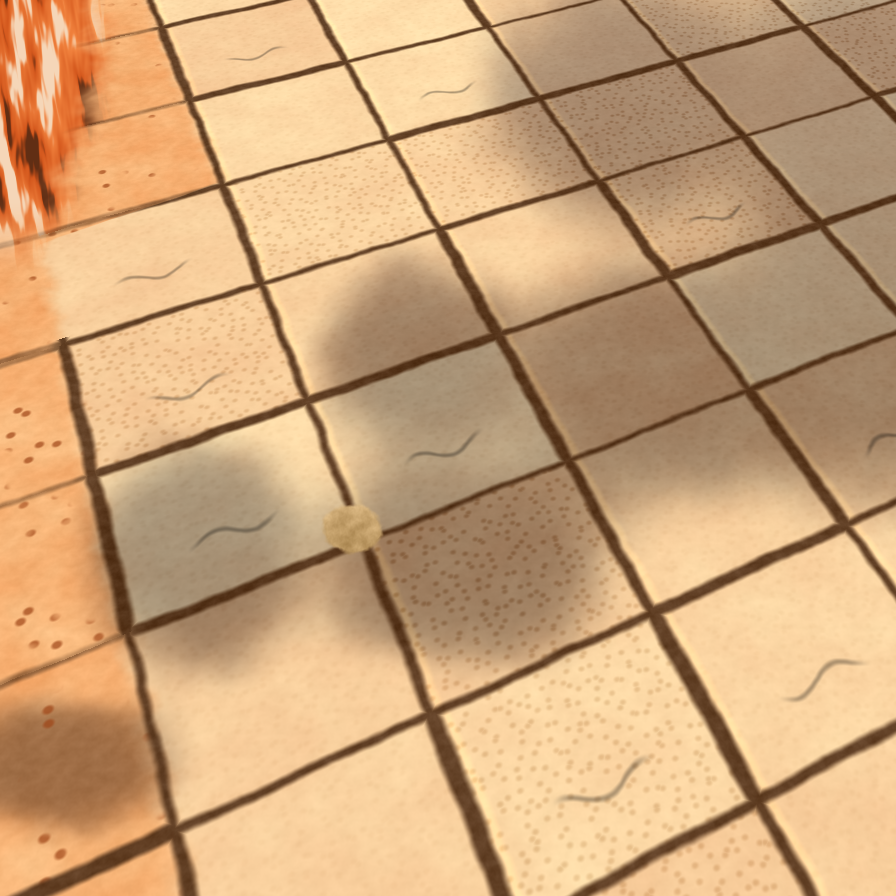
Give the GLSL for this texture, as a WebGL 1 fragment shader.

```glsl
precision highp float;
// Worn square terracotta paving in perspective, with sandy ground and dappled shade.
uniform vec2 u_resolution;

float hash(vec2 p) {
  return fract(sin(dot(p, vec2(27.17, 61.73))) * 4375.85);
}

// Layered sines, about -1 to 1
float waves(vec2 p) {
  float sum = 0.0, amp = 0.5;
  for (int i = 0; i < 4; i++) {
    sum += amp * sin(p.x + 1.7 * sin(p.y)) * cos(p.y * 0.9 + 1.3 * sin(p.x * 0.8));
    p = mat2(1.5, 1.1, -1.1, 1.5) * p + 2.3;
    amp *= 0.6;
  }
  return sum;
}

// Distance to the nearest scattered cell point
float cellular(vec2 p) {
  float nearest = 1.0;
  for (int j = -1; j <= 1; j++)
    for (int i = -1; i <= 1; i++) {
      vec2 cell = floor(p) + vec2(i, j);
      vec2 point = cell + vec2(hash(cell), hash(cell + 7.3));
      nearest = min(nearest, length(point - p));
    }
  return nearest;
}

// Canvas position to floor position, one unit per tile
vec2 toFloor(vec2 p) {
  vec2 across = vec2(0.325, 0.1468) - 0.0799 * p;
  vec2 along = vec2(-0.0325, 0.2562) - 0.1221 * p;
  vec2 r = p - vec2(0.1953, 0.0729);
  float det = across.x * along.y - along.x * across.y;
  return vec2(r.x * along.y - along.x * r.y, across.x * r.y - r.x * across.y) / det;
}

// Soft elliptical patch of light left over by a shadow
float lightPast(vec2 p, vec2 center, vec2 radius) {
  vec2 d = (p - center) / radius;
  return 1.0 - 0.92 * exp(-dot(d, d) * dot(d, d));
}

float shade(vec2 p) {
  p += 0.018 * vec2(waves(p * 14.0), waves(p * 14.0 + 5.0));
  float light = lightPast(p, vec2(0.22, 0.38), vec2(0.13, 0.14));
  light *= lightPast(p, vec2(0.06, 0.15), vec2(0.15, 0.08));
  light *= lightPast(p, vec2(0.52, 0.38), vec2(0.18, 0.13));
  light *= lightPast(p, vec2(0.47, 0.60), vec2(0.12, 0.12));
  light *= lightPast(p, vec2(0.72, 0.57), vec2(0.18, 0.15));
  light *= lightPast(p, vec2(0.97, 0.62), vec2(0.19, 0.20));
  light *= lightPast(p, vec2(0.71, 0.89), vec2(0.18, 0.15));
  light *= lightPast(p, vec2(0.98, 0.88), vec2(0.16, 0.20));
  return smoothstep(0.1, 0.95, 1.0 - light);
}

void main() {
  vec2 uv = gl_FragCoord.xy / u_resolution;
  vec2 q = toFloor(uv);
  float soft = 0.012 + 4.0 / u_resolution.y;
  vec2 edge = q + 0.012 * vec2(waves(q * 7.0), waves(q * 7.0 + 4.0));
  vec2 tile = floor(edge), f = fract(edge), joint = floor(edge + 0.5);
  float tone = hash(tile + 3.1), mottle = waves(q * 5.0 + tone * 6.0);
  float grain = waves(q * 34.0), pits = cellular(q * 17.0);
  float shadow = shade(uv);

  // Sunlit and shaded clay, each tile with its own tint
  vec3 lit = mix(vec3(1.0, 0.87, 0.67), vec3(0.94, 0.73, 0.54), 0.5 * tone + 0.25 * mottle);
  vec3 cool = mix(vec3(0.66, 0.58, 0.47), vec3(0.60, 0.46, 0.34), tone + 0.25 * mottle);
  cool = mix(cool, vec3(0.72, 0.61, 0.51), 0.55 * smoothstep(0.5, 1.0, uv.y));
  vec3 color = mix(lit, cool, shadow) + 0.018 * grain;
  float rough = step(0.65, hash(tile + 9.7));
  color -= (0.02 + 0.08 * rough) * smoothstep(0.35, 0.05, pits) * vec3(0.8, 1.0, 1.1);

  // Curved scratches on some tiles
  float curl = abs(f.y - 0.35 - 0.04 * sin(f.x * 18.0 + tone * 9.0));
  float scratch = smoothstep(0.025, 0.0, curl) * smoothstep(0.22, 0.12, abs(f.x - 0.5));
  color *= 1.0 - 0.3 * scratch * step(0.6, hash(tile + 1.9));

  // Sandy ground beyond the left rim of the paving
  float rim = smoothstep(3.9, 4.05, q.y);
  float ground = smoothstep(0.06, -0.08, q.x - rim + 0.05 * waves(q * 9.0));
  vec3 sand = mix(vec3(0.95, 0.64, 0.39), vec3(0.99, 0.77, 0.54), 0.4 + 0.5 * mottle);
  sand = mix(sand, vec3(0.56, 0.38, 0.24), 0.85 * shadow) + 0.03 * grain;
  float crumbs = smoothstep(0.2, 0.08, cellular(q * 7.0)) * smoothstep(0.1, 0.5, mottle);
  sand = mix(sand, vec3(0.62, 0.27, 0.09), 0.7 * crumbs);
  color = mix(color, sand, ground);

  // Dark joints of uneven width, fading out over the sand
  vec2 gap = abs(edge - joint);
  float wideX = mix(0.018, 0.036, hash(vec2(joint.x, tile.y)));
  float wideY = mix(0.016, 0.038, hash(vec2(tile.x, joint.y) + 5.0));
  float upright = smoothstep(wideX + soft, wideX - soft, gap.x);
  upright *= step(-0.5, joint.x) * (joint.x < 0.5 ? step(q.y, 3.05) : 1.0);
  float level = smoothstep(wideY + soft, wideY - soft, gap.y);
  level *= 1.0 - ground * (0.5 + 0.3 * mottle) * step(0.5, q.y);
  float glint = smoothstep(0.03, 0.0, abs(edge.x - joint.x - wideX - 0.02)) * step(0.5, joint.x);
  color += 0.07 * glint * vec3(1.0, 0.8, 0.2);
  vec3 mortar = vec3(0.31, 0.18, 0.08) + 0.05 * grain + 0.04 * (1.0 - shadow);
  color = mix(color, mortar, 0.95 * max(upright, level));

  // Red and pale debris in the upper left corner
  float heap = smoothstep(0.02, -0.03, uv.x - 0.11 + 0.35 * max(0.0, 0.9 - uv.y) + 0.02 * mottle);
  heap *= smoothstep(0.69, 0.78, uv.y);
  float streak = waves(vec2(uv.x * 75.0 + uv.y * 9.0, uv.y * 16.0));
  vec3 debris = mix(vec3(0.80, 0.30, 0.08), vec3(0.98, 0.56, 0.28), 0.5 + streak);
  debris = mix(debris, vec3(0.96, 0.84, 0.72), smoothstep(0.15, 0.4, streak - 4.0 * (uv.x - 0.05)));
  debris = mix(debris, vec3(0.38, 0.18, 0.08), smoothstep(0.3, 0.55, -streak));
  color = mix(color, debris, heap);

  // Pale pebble resting on a joint
  vec2 d = uv - vec2(0.393, 0.41);
  float pebble = length(d * vec2(1.0, 1.2)) + 0.004 * waves(uv * 90.0);
  vec3 stone = vec3(0.77, 0.63, 0.42) + 0.09 * waves(uv * 130.0) + 2.0 * d.y;
  color = mix(color, stone, smoothstep(0.035, 0.029, pebble));

  gl_FragColor = vec4(clamp(color, 0.0, 1.0), 1.0);
}
```
